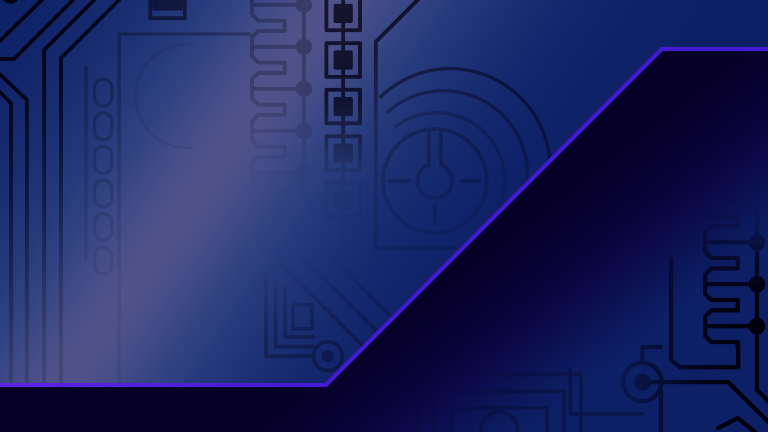
Reproduce this background procedurally as a WebGL 1 fragment shader.

```glsl
precision highp float;
uniform vec2 u_resolution;

float segment(vec2 p, vec2 a, vec2 b) {
  vec2 ab = b - a;
  return length(p - a - ab * clamp(dot(p - a, ab) / dot(ab, ab), 0.0, 1.0));
}

float bend(vec2 p, vec2 a, vec2 b, vec2 c) {
  return min(segment(p, a, b), segment(p, b, c));
}

float box(vec2 p, vec2 halfSize) {
  vec2 q = abs(p) - halfSize;
  return length(max(q, 0.0)) + min(max(q.x, q.y), 0.0);
}

float ring(vec2 p, float radius) {
  return abs(length(p) - radius);
}

float stroke(float d, float halfWidth) {
  float pixel = 9.0 / u_resolution.y;
  return 1.0 - smoothstep(-0.6 * pixel, 0.6 * pixel, d - halfWidth);
}

// Column of nodes with a meandering trace on its left
float meander(vec2 p, float below, float above) {
  float cell = clamp(floor(p.y / 0.875 + 0.5), -below, above);
  vec2 q = vec2(p.x, abs(p.y - cell * 0.875));
  float d = bend(q, vec2(0.0), vec2(-1.08, 0.0), vec2(-1.08, 0.2));
  d = min(d, bend(q, vec2(-1.08, 0.2), vec2(-0.95, 0.33), vec2(-0.4, 0.33)));
  d = min(d, segment(q, vec2(-0.4, 0.33), vec2(-0.4, 0.44)));
  d = min(d, segment(q, vec2(0.0), vec2(0.0, 0.45)));
  return min(d, length(q) - 0.13);
}

float upperInk(vec2 p) {
  // Traces on the left edge
  float d = bend(p, vec2(0.92, 0.0), vec2(0.92, 7.96), vec2(1.96, 9.0));
  d = min(d, bend(p, vec2(1.27, 0.0), vec2(1.27, 7.79), vec2(2.48, 9.0)));
  d = min(d, bend(p, vec2(0.56, 0.0), vec2(0.56, 6.92), vec2(0.0, 7.45)));
  d = min(d, bend(p, vec2(0.23, 0.0), vec2(0.23, 6.85), vec2(0.0, 7.08)));
  d = min(d, bend(p, vec2(0.0, 7.77), vec2(0.29, 7.77), vec2(1.52, 9.0)));
  d = min(d, segment(p, vec2(0.0, 8.15), vec2(0.87, 9.0)));
  d = min(d, length(p - vec2(0.22, 9.1)) - 0.14);
  float fade = smoothstep(1.0, 9.5, p.y - 0.9 * p.x + 0.8);
  float ink = stroke(d, 0.04) * mix(0.15, 0.95, fade);

  // Faint frame and capsules
  d = bend(p, vec2(2.48, 0.0), vec2(2.48, 8.29), vec2(5.2, 8.29));
  d = min(d, segment(p, vec2(1.79, 3.6), vec2(1.79, 7.6)));
  float row = clamp(floor((p.y - 3.57) / 0.7 + 0.5), 0.0, 5.0);
  d = min(d, abs(box(p - vec2(2.15, 3.57 + row * 0.7), vec2(0.0, 0.1)) - 0.18));
  ink = max(ink, stroke(d, 0.035) * mix(0.08, 0.28, smoothstep(3.0, 8.3, p.y)));
  d = max(ring(p - vec2(3.9, 7.0), 1.08), p.x - 4.0);
  ink = max(ink, stroke(d, 0.03) * 0.08);

  // Square pads and node column
  row = clamp(floor((p.y - 4.84) / 0.97 + 0.5), 0.0, 4.0);
  vec2 q = p - vec2(7.15, 4.84 + row * 0.97);
  d = min(abs(box(q, vec2(0.35))), box(q, vec2(0.16)));
  d = min(d, segment(p, vec2(7.15, 4.0), vec2(7.15, 9.0)));
  ink = max(ink, stroke(d, 0.04) * mix(0.05, 0.75, smoothstep(5.0, 7.2, p.y)));
  q = p - vec2(3.49, 8.95);
  d = min(abs(box(q, vec2(0.36, 0.33))), box(q, vec2(0.28, 0.13)));
  ink = max(ink, stroke(d, 0.04) * 0.55);
  d = meander(p - vec2(6.33, 7.15), 2.0, 2.0);
  ink = max(ink, stroke(d, 0.04) * 0.27 * smoothstep(4.6, 8.0, p.y));

  // Dial with slot, spokes and outer arcs
  q = p - vec2(9.06, 5.23);
  vec2 m = vec2(abs(q.x), q.y);
  d = min(ring(q, 1.08), max(ring(q, 0.36), 0.13 - m.x - step(q.y, 0.0)));
  d = min(d, segment(m, vec2(0.13, 0.34), vec2(0.13, 1.06)));
  d = min(d, segment(m, vec2(0.55, 0.0), vec2(0.95, 0.0)));
  d = min(d, segment(q, vec2(0.0, -0.5), vec2(0.0, -0.9)));
  ink = max(ink, stroke(d, 0.04) * mix(0.12, 0.25, smoothstep(4.0, 6.3, p.y)));
  for (int i = 0; i < 3; i++) {
    float n = float(i);
    d = max(ring(q - vec2(0.04 + 0.14 * n, 0.13 * n), 1.42 + 0.33 * n), 14.6 + 0.15 * n - p.x - p.y);
    ink = max(ink, stroke(d, 0.035) * (0.23 + 0.13 * n) * smoothstep(3.0, 7.0, p.y));
  }
  d = bend(p, vec2(7.83, 3.83), vec2(7.83, 8.13), vec2(8.8, 9.1));
  d = min(d, segment(p, vec2(7.83, 3.83), vec2(10.0, 3.83)));
  ink = max(ink, stroke(d, 0.04) * mix(0.13, 0.75, smoothstep(5.0, 9.0, p.y)));

  // Nested corners, diagonals and ringed node
  q = p - vec2(6.83, 1.58);
  d = min(ring(q, 0.3), length(q) - 0.09);
  for (int i = 0; i < 3; i++) {
    float n = float(i);
    vec2 c = vec2(5.54, 1.58) + 0.2 * n;
    d = min(d, bend(p, vec2(c.x, 3.3 - 0.15 * n), c, vec2(6.53, c.y)));
    c = vec2(5.6 + 0.32 * n, 3.75 + 0.28 * n);
    d = min(d, segment(p, c, c + vec2(2.0, -2.0)));
  }
  d = min(d, abs(box(p - vec2(6.3, 2.4), vec2(0.2, 0.25))));
  return max(ink, stroke(d, 0.04) * 0.33 * (1.0 - smoothstep(1.3, 4.0, p.y)));
}

float lowerInk(vec2 p, float glow) {
  // Node column, ringed node and routed traces
  float d = meander(p - vec2(15.77, 3.08), 1.0, 2.0);
  d = min(d, bend(p, vec2(15.77, 2.2), vec2(15.77, 0.88), vec2(16.1, 0.55)));
  d = min(d, bend(p, vec2(13.98, 3.6), vec2(13.98, 1.5), vec2(14.17, 1.35)));
  d = min(d, bend(p, vec2(14.17, 1.35), vec2(15.38, 1.35), vec2(15.38, 1.8)));
  vec2 q = p - vec2(13.38, 1.04);
  d = min(d, min(ring(q, 0.4), length(q) - 0.13));
  d = min(d, bend(q, vec2(0.0), vec2(1.79, 0.0), vec2(2.8, -1.0)));
  d = min(d, bend(q, vec2(0.0, 0.4), vec2(0.0, 0.73), vec2(0.39, 0.73)));
  d = min(d, segment(q, vec2(0.39, -0.2), vec2(0.39, -1.2)));
  d = min(d, bend(p, vec2(14.96, 0.08), vec2(15.37, 0.29), vec2(15.73, 0.0)));
  float fade = smoothstep(11.8, 15.4, p.x) * (1.0 - smoothstep(2.6, 5.0, p.y));
  float ink = stroke(d, 0.045) * fade;

  // Faint nested frames along the bottom
  d = bend(p, vec2(11.88, 1.3), vec2(11.88, 0.38), vec2(13.38, 0.38));
  d = min(d, ring(p - vec2(10.4, 0.04), 0.38));
  for (int i = 0; i < 3; i++)
    d = min(d, abs(box(p - vec2(10.4, -0.3), vec2(1.7, 1.5) - 0.35 * float(i))));
  return max(ink, stroke(d, 0.04) * 0.3 * glow);
}

void main() {
  vec2 p = gl_FragCoord.xy / u_resolution.y * 9.0;
  // Upper panel with a diagonal beam
  float beam = dot(p, vec2(0.82, -0.57)) - 0.51;
  vec3 upper = vec3(0.05, 0.125, 0.4) + vec3(0.16, 0.17, 0.14) * exp(-beam * beam / 9.5)
    + vec3(0.105, 0.025, 0.0) * exp(-beam * beam / 1.6);
  // Lower panel lit from the right corner
  float reach = dot(p, vec2(0.61, -0.79));
  float glow = smoothstep(4.3, 7.0, reach);
  vec3 lower = mix(vec3(0.022, 0.0, 0.155), vec3(0.045, 0.015, 0.25), smoothstep(2.8, 5.2, reach));
  lower = mix(lower, vec3(0.05, 0.125, 0.4), glow);
  vec3 inkColor = vec3(0.005, 0.0, 0.06);
  upper = mix(upper, inkColor, upperInk(p));
  lower = mix(lower, inkColor, lowerInk(p, glow));
  // Violet rim between the panels
  vec3 color = mix(lower, upper, step(clamp(p.x - 5.81, 0.98, 7.98), p.y));
  float rim = bend(p, vec2(-1.0, 0.98), vec2(6.79, 0.98), vec2(13.79, 7.98));
  rim = min(rim, segment(p, vec2(13.79, 7.98), vec2(40.0, 7.98)));
  vec3 violet = mix(vec3(0.36, 0.14, 0.9), vec3(0.27, 0.1, 0.84), smoothstep(0.0, 7.0, p.x));
  gl_FragColor = vec4(mix(color, violet, stroke(rim, 0.042)), 1.0);
}
```
